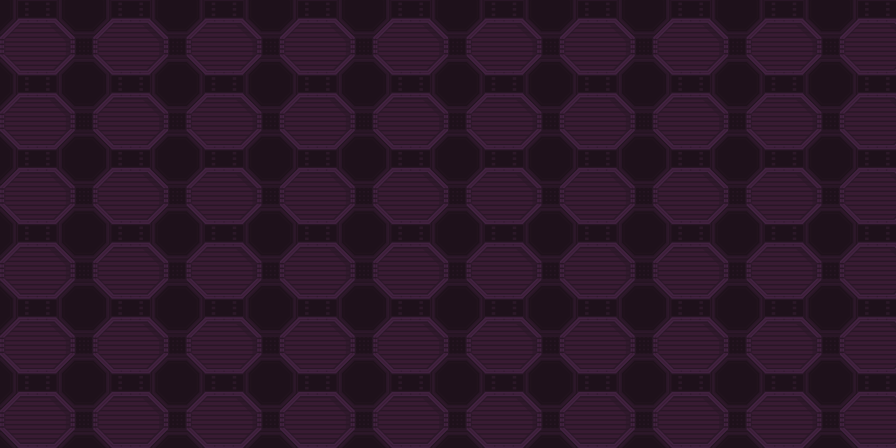
Write a WebGL 1 fragment shader that draws this pattern.

```glsl
precision highp float;
// Dark plum wall of wide ribbed octagon panels, with small sunken octagons
// between their corners and dotted vents between their sides. Each part is a
// distance function around its own centre in a repeating tile.

#define ROWS 6.0
#define TILE vec2(80.0, 64.0)
#define PANEL_HALF vec2(32.0, 24.0)
#define PANEL_CUT 16.0
#define RIM_WIDTH 3.6
#define RIB_PITCH 4.0
#define RIB_GROOVE 1.3
#define DARK vec3(0.118, 0.068, 0.104)
#define SEAM vec3(0.160, 0.088, 0.150)
#define PANEL vec3(0.222, 0.106, 0.200)
#define RIM vec3(0.255, 0.134, 0.252)

uniform vec2 u_resolution;

// Size of one pixel in tile units, used as the smoothing width.
float pixelSize;

// Coverage of the region where d is negative.
float fill(float d) {
  return clamp(0.5 - d / pixelSize, 0.0, 1.0);
}

// Coverage of a line of given width; stays correct below one pixel.
float line(float d, float width) {
  return fill(d - 0.5 * width) - fill(d + 0.5 * width);
}

// Signed position relative to the nearest multiple of pitch.
float repeatAxis(float x, float pitch) {
  return (fract(x / pitch + 0.5) - 0.5) * pitch;
}

// Offset from the nearest repeat of a part centred at c.
vec2 fromCentre(vec2 p, vec2 c) {
  return vec2(repeatAxis(p.x - c.x, TILE.x), repeatAxis(p.y - c.y, TILE.y));
}

float box(vec2 p, vec2 halfSize) {
  vec2 d = abs(p) - halfSize;
  return max(d.x, d.y);
}

// Box with its corners cut off at 45 degrees.
float octagon(vec2 p, vec2 halfSize, float cut) {
  p = abs(p);
  float corner = (p.x + p.y - halfSize.x - halfSize.y + cut) * 0.7071;
  return max(box(p, halfSize), corner);
}

// Wide vent holding two columns of three lamps.
vec3 drawWideVent(vec3 color, vec2 q) {
  color = mix(color, DARK, fill(box(q, vec2(16.5, 7.0))));
  vec2 lamp = vec2(abs(q.x) - 9.0, repeatAxis(q.y, 4.7));
  float dots = line(lamp.x, 3.0) * line(lamp.y, 2.2) * fill(abs(q.y) - 7.0);
  return mix(color, SEAM * 1.15, 0.8 * dots);
}

// Narrow vent holding a fine grid of holes.
vec3 drawNarrowVent(vec3 color, vec2 q) {
  float inside = fill(box(q, vec2(7.0)));
  color = mix(color, DARK, inside);
  float grid = line(repeatAxis(q.x, 3.6), 1.4) * line(repeatAxis(q.y, 3.6), 1.4);
  return mix(color, SEAM, 0.8 * grid * inside);
}

// Sunken octagon with a thin bevelled border.
vec3 drawWell(vec3 color, vec2 q) {
  float d = octagon(q, vec2(22.5), 13.0);
  color = mix(color, SEAM, fill(d));
  color = mix(color, DARK, 0.6 * line(d + 0.4, 0.9));
  color = mix(color, PANEL, 0.35 * line(d + 1.8, 1.0));
  color = mix(color, DARK, fill(d + 3.6));
  return mix(color, SEAM, 0.3 * line(d + 5.4, 0.9));
}

// Raised panel: ribs, inner shadow on the top and right, then the rim.
vec3 drawPanel(vec3 color, vec2 q) {
  float d = octagon(q, PANEL_HALF, PANEL_CUT);
  float groove = line(repeatAxis(q.y, RIB_PITCH), RIB_GROOVE);
  vec3 face = mix(PANEL, SEAM, groove);
  float lit = fill(octagon(q - vec2(-4.0, 2.0), PANEL_HALF, PANEL_CUT) + RIM_WIDTH);
  face = mix(mix(face, SEAM, 0.55), face, lit);

  vec3 rim = mix(RIM, PANEL, line(d + 0.5 * RIM_WIDTH, 0.8));
  float bolts = line(repeatAxis(q.x, 8.0), 1.2) * line(abs(q.y) - 22.2, 1.2);
  rim = mix(rim, SEAM, 0.6 * bolts * fill(abs(q.x) - 15.0));
  float slots = line(repeatAxis(q.y - 2.0, RIB_PITCH), 1.3) * fill(abs(q.y) - 8.0);
  rim = mix(rim, DARK, 0.7 * slots * fill(28.0 - abs(q.x)));

  vec3 body = mix(rim, face, fill(d + RIM_WIDTH));
  body = mix(body, SEAM, 0.6 * line(d + RIM_WIDTH + 0.5, 1.0));
  return mix(color, body, fill(d));
}

void main() {
  // Tile units, measured from the upper left corner.
  float scale = ROWS * TILE.y / u_resolution.y;
  vec2 p = vec2(gl_FragCoord.x, u_resolution.y - gl_FragCoord.y) * scale;
  pixelSize = scale;

  vec3 color = SEAM;
  color = drawWideVent(color, fromCentre(p, vec2(32.0, 8.0)));
  color = drawNarrowVent(color, fromCentre(p, vec2(72.0, 40.0)));
  color = drawWell(color, fromCentre(p, vec2(72.0, 8.0)));
  color = drawPanel(color, fromCentre(p, vec2(32.0, 40.0)));
  gl_FragColor = vec4(color, 1.0);
}
```
